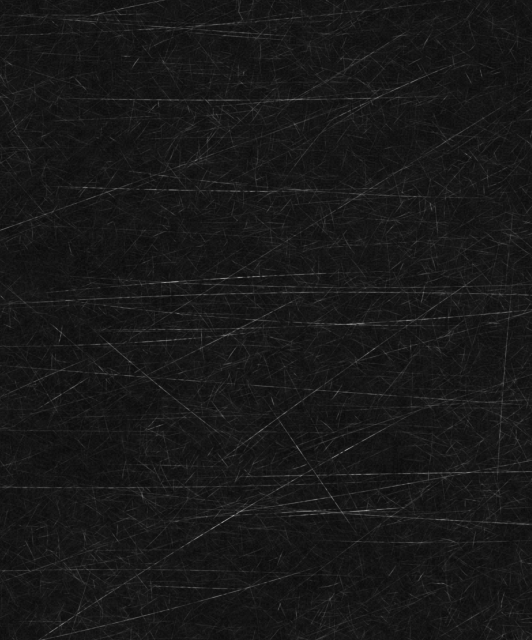
Reproduce this texture procedurally as a Shadertoy shader.

```glsl
// Black worn metal plate covered with fine hairline scratches and dust.

const float PI = 3.14159;
const float HAIR_WIDTH = 0.001;
const vec3 PLATE_COLOR = vec3(0.077, 0.077, 0.077);
const vec3 SCRATCH_COLOR = vec3(1.0, 1.0, 0.995);

float hash(vec2 p) {
    return fract(sin(dot(p, vec2(127.1, 311.7))) * 43758.5);
}

float noise(vec2 p) {
    vec2 i = floor(p);
    vec2 f = fract(p);
    f = f * f * (3.0 - 2.0 * f);
    float low = mix(hash(i), hash(i + vec2(1.0, 0.0)), f.x);
    float high = mix(hash(i + vec2(0.0, 1.0)), hash(i + 1.0), f.x);
    return mix(low, high, f.y);
}

float fbm(vec2 p) {
    float sum = 0.0;
    float gain = 0.5;
    for (int i = 0; i < 4; i++) {
        sum += gain * noise(p);
        p = p * 2.03 + 17.3;
        gain *= 0.5;
    }
    return sum;
}

vec2 rotate(vec2 p, float angle) {
    float c = cos(angle);
    float s = sin(angle);
    return vec2(c * p.x + s * p.y, c * p.y - s * p.x);
}

// One bent hairline: soft across, tapered and unevenly worn along its length.
float scratch(vec2 p, float angle, float halfLength, float bend, float width) {
    vec2 q = rotate(p, angle);
    q.y -= bend * q.x * q.x;
    if (abs(q.y) > 3.0 * width || abs(q.x) > halfLength) return 0.0;
    float across = exp(-q.y * q.y / (width * width));
    float along = 1.0 - smoothstep(0.4, 1.0, abs(q.x) / halfLength);
    float wear = noise(vec2(q.x * 260.0, angle * 91.0));
    float fade = noise(vec2(q.x * 23.0, angle * 53.0));
    return across * along * mix(0.15, 1.5, wear) * mix(0.3, 1.35, fade);
}

// Short scratches, one per jittered grid cell, spread around a main direction.
float scratchField(vec2 p, float cells, float seed, float tilt, float spread, float width) {
    vec2 home = floor(p * cells);
    float sum = 0.0;
    for (int y = -1; y <= 1; y++) {
        for (int x = -1; x <= 1; x++) {
            vec2 cell = home + vec2(x, y);
            vec2 key = cell + seed * vec2(13.7, 7.3);
            vec2 center = (cell + vec2(hash(key), hash(key + 31.4))) / cells;
            float angle = tilt + spread * (hash(key + 57.1) - 0.5);
            float halfLength = mix(0.3, 1.0, hash(key + 73.9)) / cells;
            float bend = (hash(key + 91.3) - 0.5) * cells * 0.25;
            float strength = hash(key + 113.5);
            sum += (0.3 + 0.7 * strength * strength) * scratch(p - center, angle, halfLength, bend, width);
        }
    }
    return sum;
}

// Long scratches: mostly level, some rising to the right, a few at any angle.
float longScratches(vec2 p, float aspect, float width) {
    float sum = 0.0;
    for (int i = 0; i < 110; i++) {
        vec2 key = vec2(float(i) * 3.17, 5.3);
        vec2 center = vec2(hash(key) * aspect, hash(key + 11.9));
        float kind = hash(key + 23.7);
        float turn = hash(key + 37.1);
        float angle = (turn - 0.55) * 0.17;
        if (kind > 0.5) angle = mix(0.15, 0.66, turn);
        if (kind > 0.84) angle = PI * (turn - 0.5);
        float reach = hash(key + 41.3);
        float halfLength = mix(0.1, 0.65, reach * reach);
        if (kind > 0.84) halfLength *= 0.5;
        float bend = (hash(key + 59.9) - 0.5) * 0.16 / (0.25 + halfLength);
        float strength = pow(hash(key + 67.7), 4.0);
        sum += mix(0.05, 0.29, strength) * scratch(p - center, angle, halfLength, bend, width);
    }
    return sum;
}

void mainImage(out vec4 fragColor, in vec2 fragCoord) {
    vec2 p = fragCoord / iResolution.y;
    float aspect = iResolution.x / iResolution.y;
    float width = max(HAIR_WIDTH, 0.5 / iResolution.y);

    // Plate: dull patches, smudges and fine grain
    float patches = fbm(p * 6.0 + 3.1);
    float smudge = fbm(p * 75.0 + 9.7) - 0.47;
    float grain = noise(p * 470.0) - 0.5;
    float light = 0.018 * (patches - 0.47) + 0.045 * smudge + 0.042 * grain;

    // Dense faint hatching of small scratches, stronger in the worn patches
    float hatching = 0.0;
    for (int i = 0; i < 6; i++) {
        float n = float(i);
        hatching += 0.075 * scratchField(p, 17.0 + 4.0 * n, n + 1.0, 0.35, PI, width);
        hatching += 0.070 * scratchField(p, 7.0 + 1.7 * n, n + 9.0, 0.55 - 0.2 * n, 1.5, width);
    }
    hatching += 0.13 * scratchField(p, 4.5, 21.0, 0.1, PI, width);
    hatching += 0.11 * scratchField(p, 5.5, 25.0, 0.2, 1.0, width);
    light += hatching * mix(0.7, 1.3, smoothstep(0.3, 0.65, patches));

    // Long scratches and bright specks of dust
    light += longScratches(p, aspect, width);
    light += 0.17 * scratchField(p, 48.0, 33.0, 0.4, PI, width) * smoothstep(0.5, 0.75, noise(p * 24.0));

    fragColor = vec4(PLATE_COLOR + SCRATCH_COLOR * light, 1.0);
}
```
